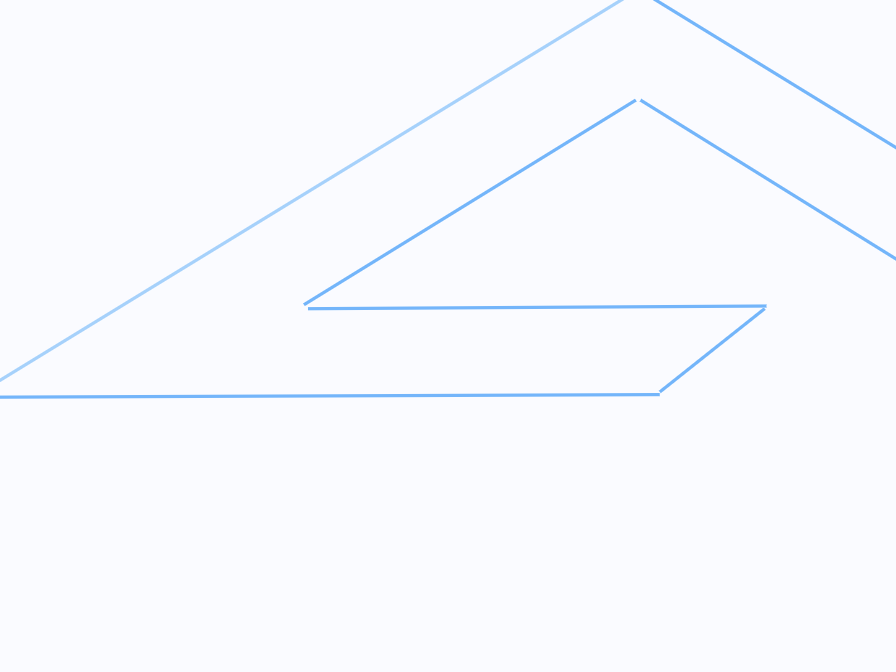
A Shadertoy shader for this background:

```glsl
// Thin blue outlines of nested chevrons and a folded band on a pale ground.

const vec3 GROUND = vec3(0.981, 0.985, 1.0);
const vec3 BLUE = vec3(0.45, 0.71, 0.98);
const vec3 PALE_BLUE = vec3(0.65, 0.82, 0.985);
const float HALF_WIDTH = 0.0024;

// Signed distance to a square-ended stroke from a to b.
float strokeDistance(vec2 p, vec2 a, vec2 b, float halfWidth) {
    vec2 along = normalize(b - a);
    vec2 offset = p - 0.5 * (a + b);
    vec2 local = vec2(dot(offset, along), dot(offset, vec2(-along.y, along.x)));
    vec2 d = abs(local) - vec2(0.5 * length(b - a), halfWidth);
    return length(max(d, 0.0)) + min(max(d.x, d.y), 0.0);
}

// Coverage of a stroke, smoothed over one pixel.
float stroke(vec2 p, vec2 a, vec2 b, float pixel) {
    return clamp(0.5 - strokeDistance(p, a, b, HALF_WIDTH) / pixel, 0.0, 1.0);
}

void mainImage(out vec4 fragColor, in vec2 fragCoord) {
    // Height runs from 0 to 1; width is centred on a 4:3 frame.
    float pixel = 1.0 / iResolution.y;
    vec2 p = (fragCoord - 0.5 * iResolution.xy) * pixel + vec2(2.0 / 3.0, 0.5);

    // Outer chevron
    float paleLine = stroke(p, vec2(-0.2, 0.3116), vec2(0.97, 1.0278), pixel);
    float lines = stroke(p, vec2(0.95, 1.0158), vec2(1.45, 0.7087), pixel);

    // Inner chevron
    lines = max(lines, stroke(p, vec2(0.4523, 0.5465), vec2(0.9462, 0.8511), pixel));
    lines = max(lines, stroke(p, vec2(0.9531, 0.8511), vec2(1.45, 0.5421), pixel));

    // Folded band
    lines = max(lines, stroke(p, vec2(0.4583, 0.5406), vec2(1.1406, 0.5446), pixel));
    lines = max(lines, stroke(p, vec2(1.138, 0.5408), vec2(0.9818, 0.4167), pixel));
    lines = max(lines, stroke(p, vec2(-0.1, 0.4086), vec2(0.9818, 0.4128), pixel));

    vec3 color = mix(GROUND, PALE_BLUE, paleLine);
    color = mix(color, BLUE, lines);
    fragColor = vec4(color, 1.0);
}
```
